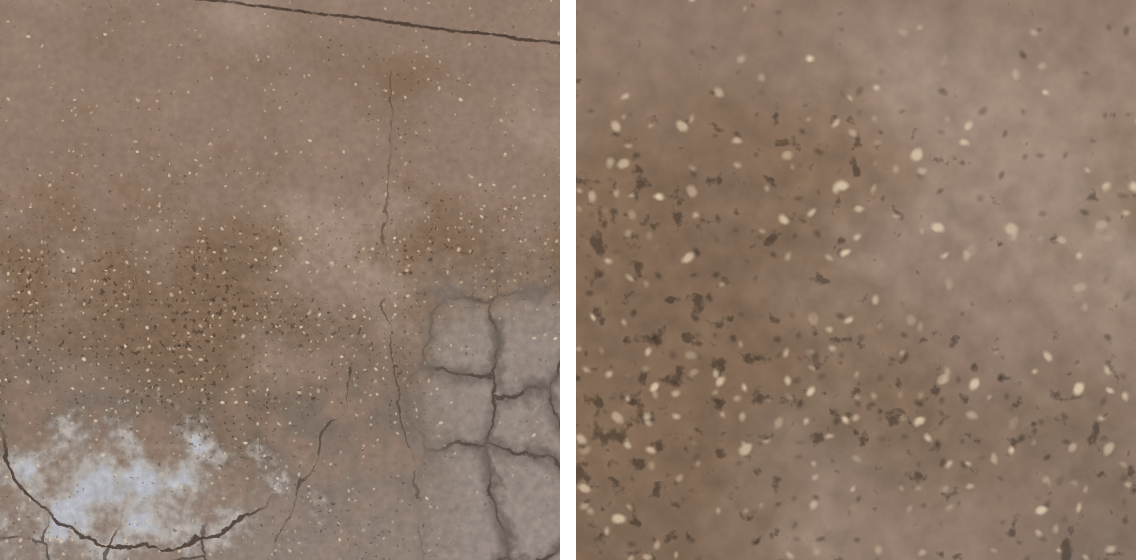
Left, the full canvas; right, a detail of the centre.
Reproduce this texture procedurally as a Shadertoy shader.

```glsl
// Weathered brown concrete: soft stains, pale and dark grit, a worn chalky patch,
// a straight joint and cracked slabs. Stains come from layered gradient noise,
// grit from jittered grid cells, cracks from Voronoi borders and warped strokes.
const vec3 BROWN = vec3(0.575, 0.485, 0.425), OCHRE = vec3(0.505, 0.412, 0.335);
const vec3 UMBER = vec3(0.450, 0.405, 0.370), GREY = vec3(0.595, 0.545, 0.515);
const vec3 ROSY = vec3(0.670, 0.590, 0.530), CHALK = vec3(0.690, 0.665, 0.640);
const vec3 SKY = vec3(0.705, 0.715, 0.755), GRIT = vec3(0.860, 0.780, 0.670);
const vec3 CRACK = vec3(0.270, 0.220, 0.190);

vec2 hash2(vec2 p) {
    vec3 q = fract(p.xyx * vec3(0.1031, 0.1030, 0.0973));
    q += dot(q, q.yzx + 33.33);
    return fract((q.xx + q.yz) * q.zy);
}

float cornerSlope(vec2 cell, vec2 offset) {
    float angle = 6.2832 * hash2(cell).x;
    return dot(vec2(cos(angle), sin(angle)), offset);
}

float gradientNoise(vec2 p) {
    vec2 i = floor(p), f = fract(p), e = vec2(1.0, 0.0);
    vec2 u = f * f * f * (f * (f * 6.0 - 15.0) + 10.0);
    float low = mix(cornerSlope(i, f), cornerSlope(i + e, f - e), u.x);
    float high = mix(cornerSlope(i + e.yx, f - e.yx), cornerSlope(i + 1.0, f - 1.0), u.x);
    return mix(low, high, u.y);
}

float fbm(vec2 p) {
    float sum = 0.0, amplitude = 1.0;
    for (int i = 0; i < 5; i++) {
        sum += amplitude * gradientNoise(p);
        p = mat2(1.6, 1.2, -1.2, 1.6) * p + 17.3;
        amplitude *= 0.5;
    }
    return sum;
}

float below(float edge, float softness, float value) {
    return 1.0 - smoothstep(edge - softness, edge + softness, value);
}

// Randomly turned oval grains of varied strength, at most one per grid cell
float grains(vec2 p, float scale, float density) {
    vec2 q = p * scale, cell = floor(q), pick = hash2(cell), look = hash2(cell + 91.0);
    vec2 d = fract(q) - mix(vec2(0.3), vec2(0.7), hash2(cell + 57.0));
    float angle = 6.2832 * pick.y;
    d = mat2(cos(angle), sin(angle), -sin(angle), cos(angle)) * d;
    float shape = below(mix(0.09, 0.21, look.x), 0.0019 * scale, length(d * vec2(1.0, 1.4)));
    return shape * mix(0.35, 1.0, look.y) * smoothstep(pick.x, pick.x + 0.06, density);
}

// Distance to the border between the two nearest Voronoi cells
float slabBorder(vec2 p) {
    vec2 nearest = vec2(9.0), second = vec2(9.0);
    for (int i = 0; i < 9; i++) {
        vec2 id = floor(p) + vec2(i % 3 - 1, i / 3 - 1);
        vec2 v = id + 0.1 + 0.8 * hash2(id + 23.0) - p;
        if (dot(v, v) < dot(nearest, nearest)) { second = nearest; nearest = v; }
        else if (dot(v, v) < dot(second, second)) second = v;
    }
    return (dot(second, second) - dot(nearest, nearest)) / (2.0 * length(second - nearest));
}

float segment(vec2 p, vec2 a, vec2 b) {
    vec2 ab = b - a;
    return length(p - a - ab * clamp(dot(p - a, ab) / dot(ab, ab), 0.0, 1.0));
}

// Ragged crack whose width and strength follow a noise value
float crack(float dist, float width, float noise) {
    float w = width * (1.0 + 0.9 * noise);
    return below(w, 0.0017, dist) * smoothstep(-0.55, 0.25, noise);
}

void mainImage(out vec4 fragColor, in vec2 fragCoord) {
    vec2 p = fragCoord / iResolution.y;
    float cloud = fbm(p * 4.0 + 3.0), mottle = fbm(p * 13.0 + 40.0);
    float fine = fbm(p * 62.0), speckle = fbm(p * 85.0 + 9.0);
    vec2 warp = vec2(mottle, fbm(p * 13.0 + 71.0)), ragged = vec2(fine, speckle);
    // Broad stains
    float band = exp(-pow((p.y - 0.47) / 0.22, 2.0));
    float low = below(0.36, 0.14, p.y + 0.10 * cloud);
    float slab = smoothstep(0.70, 0.84, p.x + 0.06 * cloud) * below(0.47, 0.09, p.y + 0.05 * mottle);
    vec3 color = mix(BROWN, ROSY, 0.7 * smoothstep(0.2, 0.8, fbm(p * 3.0 + 60.0) + 0.3 * p.x));
    color = mix(color, OCHRE, smoothstep(-0.4, 0.6, cloud + 0.5 * mottle + 0.6 * band - 0.35));
    color = mix(color, UMBER, 0.75 * low * smoothstep(-0.4, 0.5, mottle + 0.3 * fine + 0.1));
    color = mix(color, GREY, 0.85 * slab);
    color = mix(color, GREY, 0.5 * below(0.14, 0.12, p.y));
    // Broken chalky patch with bluish bare spots
    float worn = 1.0 - length((p - vec2(0.2, 0.12)) / vec2(0.27, 0.13));
    float chalk = smoothstep(-0.2, 0.6, worn + 0.9 * mottle + 0.3 * fine - 0.1);
    color = mix(color, CHALK, 0.9 * chalk);
    color = mix(color, SKY, 0.8 * smoothstep(0.5, 0.9, worn + 0.9 * mottle + 0.2 * cloud));
    // Surface grain and dark crumbs
    float rough = max(low, band);
    color *= 1.0 + mix(0.045, 0.10, rough) * fine + 0.04 * speckle + 0.06 * mottle;
    float crowd = clamp(0.10 + 0.28 * band + 0.12 * low + 0.2 * cloud + 0.2 * mottle, 0.02, 0.6);
    crowd *= 1.0 - 0.6 * slab;
    color *= 1.0 - 0.30 * smoothstep(0.75, 1.15, speckle + 1.2 * crowd);
    // Grit
    vec2 g = p + 0.0016 * ragged;
    color = mix(color, color * 0.65, 0.8 * grains(g + 0.37, 82.0, 0.8 * crowd));
    color = mix(color, GRIT, 0.75 * grains(g + 0.71, 74.0, 0.7 * crowd));
    color = mix(color, GRIT, 0.95 * grains(g + 0.13, 52.0, 0.8 * crowd));
    // Cracked slabs with dirty borders, and broken edges at lower left
    vec2 w = p + 0.02 * warp + 0.003 * ragged;
    float border = slabBorder(w * vec2(8.0, 6.0)) / 7.0;
    float corner = below(0.07, 0.03, p.y) * below(0.47, 0.04, p.x);
    color = mix(color, UMBER * 0.85, 0.75 * slab * below(0.010, 0.016, border + 0.014 * mottle + 0.006 * fine));
    color = mix(color, CRACK, 0.65 * max(slab, corner) * crack(border, 0.0024, mottle + 0.4 * fine));
    // Long single cracks and the rim under the chalky patch
    float upright = min(segment(w, vec2(0.70, 0.87), vec2(0.685, 0.47)),
                        segment(w, vec2(0.685, 0.47), vec2(0.75, 0.10)));
    float slant = segment(w, vec2(0.63, 0.33), vec2(0.49, 0.03));
    float rim = abs(length((w - vec2(0.27, 0.26)) * vec2(0.87, 1.0)) - 0.235);
    float rimFade = below(0.22, 0.04, p.y) * below(0.47, 0.03, p.x);
    color = mix(color, CRACK, 0.5 * crack(upright, 0.0015, mottle + 0.6 * fine));
    color = mix(color, CRACK, 0.6 * crack(slant, 0.002, mottle + 0.6 * fine + 0.1));
    color = mix(color, CRACK, 0.85 * rimFade * crack(rim, 0.0024, 0.5 * mottle + 0.5 * fine + 0.2));
    // Straight joint across the top
    float joint = segment(p + 0.004 * warp + 0.002 * ragged, vec2(0.35, 1.003), vec2(1.02, 0.92));
    color = mix(color, CRACK, 0.85 * crack(joint, 0.002, 0.5 * fine + 0.3 * p.x));
    fragColor = vec4(color, 1.0);
}
```
